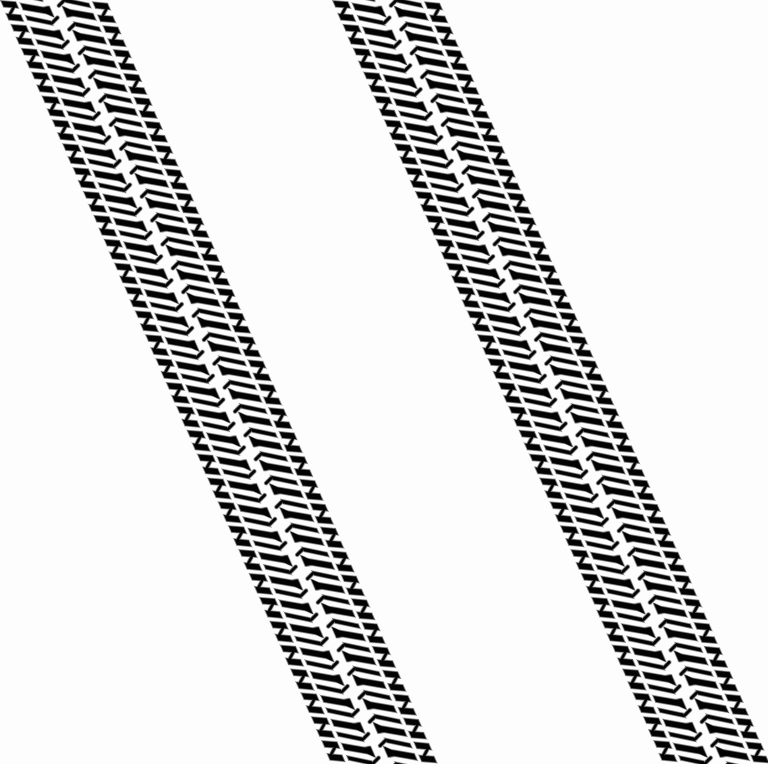
This pattern is drawn by a Shadertoy shader. Its source:

```glsl
// Two slanted tyre tracks in black on white.
// One half of the tread is built from slanted bars repeated along the track;
// the other half is the same shape turned by 180 degrees.

const vec3 PAPER = vec3(0.993);
const vec3 INK = vec3(0.012);

const float PITCHES = 32.0;         // tread repeats over the canvas height
const float SLANT = 0.434;          // sideways drift per unit of descent
const float FIRST_CENTRE = 0.0695;  // centre of the first track at the top
const float TRACK_SPACING = 0.4346;
const int TRACK_COUNT = 2;
const float TURN_PHASE = 0.4875;    // pivot of the half-turn symmetry
const float EDGE_SOFTNESS = 0.05;   // in pitches

// Distance to a round-ended stroke.
float stroke(vec2 p, vec2 a, vec2 b, float radius) {
    vec2 ap = p - a, ab = b - a;
    float along = clamp(dot(ap, ab) / dot(ab, ab), 0.0, 1.0);
    return length(ap - ab * along) - radius;
}

// Bar from a to b whose ends run parallel to the track; flare widens its end.
float bar(vec2 p, vec2 a, vec2 b, float thickness, float flare) {
    vec2 q = p - 0.5 * (a + b);
    vec2 span = b - a;
    float halfLength = 0.5 * (span.x - SLANT * span.y);
    float across = q.x - SLANT * q.y;
    float widen = flare * smoothstep(0.45, 1.0, across / halfLength);
    float side = abs(q.y - q.x * span.y / span.x) - thickness - widen;
    return max(side, 0.92 * (abs(across) - halfLength));
}

// Zigzag block on the outer shoulder.
float shoulderBlock(vec2 p) {
    float d = bar(p, vec2(-2.14, 0.16), vec2(-1.50, 0.21), 0.135, 0.0);
    d = min(d, bar(p, vec2(-1.92, 0.70), vec2(-1.29, 0.76), 0.135, 0.0));
    return min(d, stroke(p, vec2(-1.64, 0.28), vec2(-1.82, 0.62), 0.07));
}

// Flared lug and hooked lug beside the centre line.
float innerLugs(vec2 p) {
    float d = bar(p, vec2(-1.32, 0.27), vec2(-0.05, 0.49), 0.135, 0.08);
    d = min(d, bar(p, vec2(-1.12, 0.745), vec2(-0.04, 0.97), 0.09, 0.0));
    return min(d, stroke(p, vec2(-0.04, 0.96), vec2(0.18, 0.74), 0.075));
}

// One side of the tread, repeated along the slanted lattice.
float treadSide(vec2 p) {
    float row = floor(p.y);
    float d = 1e3;
    for (int k = -1; k <= 1; k++) {
        float shift = row + float(k);
        vec2 local = p - shift * vec2(SLANT, 1.0);
        d = min(d, min(shoulderBlock(local), innerLugs(local)));
    }
    return d;
}

float tyreTrack(vec2 p) {
    vec2 turned = 2.0 * TURN_PHASE * vec2(SLANT, 1.0) - p;
    return min(treadSide(p), treadSide(turned));
}

void mainImage(out vec4 fragColor, in vec2 fragCoord) {
    vec2 uv = fragCoord / iResolution.y;
    uv.y = 1.0 - uv.y;   // measure downwards along the tracks

    float d = 1e3;
    for (int i = 0; i < TRACK_COUNT; i++) {
        float centre = FIRST_CENTRE + float(i) * TRACK_SPACING;
        d = min(d, tyreTrack((uv - vec2(centre, 0.0)) * PITCHES));
    }

    float softness = max(EDGE_SOFTNESS, 0.75 * PITCHES / iResolution.y);
    float ink = 1.0 - smoothstep(-softness, softness, d);
    fragColor = vec4(mix(PAPER, INK, ink), 1.0);
}
```
